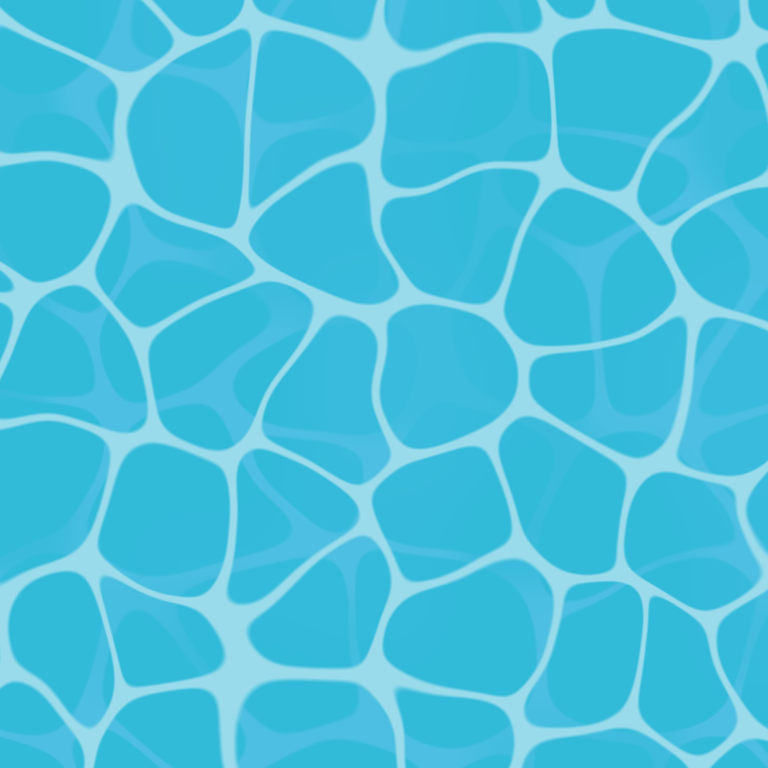
Give the GLSL for this texture, as a WebGL 2 fragment shader.

```glsl
#version 300 es
precision highp float;
// Sunlit pool water: two nets of curved light lines over flat turquoise.
// Each net is a noise-warped Voronoi diagram whose border distances are
// blended smoothly, so that cells get round corners and junctions swell.

uniform vec2 u_resolution;
out vec4 fragColor;

const vec3 WATER       = vec3(0.195, 0.728, 0.852);
const vec3 WATER_TINT  = vec3(0.218, 0.732, 0.862);
const vec3 FAINT_LIGHT = vec3(0.300, 0.750, 0.885);
const vec3 LIGHT       = vec3(0.600, 0.860, 0.920);

const float CELLS       = 5.7;    // bright cells across the canvas
const float FAINT_CELLS = 4.9;    // faint cells across the canvas
const float HALF_WIDTH  = 0.0047; // half line widths, in canvas units
const float FAINT_HALF_WIDTH = 0.0055;
const float SOFTNESS    = 0.0026; // half width of the edge blur
const float FILLET      = 0.065;  // corner rounding, in cells
const float FAINT_FILLET = 0.085;
const float JITTER      = 0.76;   // scatter of the cell sites
const float WARP        = 0.36;   // bending of the lines, in cells
const float WARP_FREQ   = 1.25;

vec2 hash2(vec2 p) {
    vec2 q = vec2(dot(p, vec2(127.1, 311.7)), dot(p, vec2(269.5, 183.3)));
    return fract(sin(q) * 43758.5453);
}

// Two independent channels of smooth value noise in 0..1
vec2 noise2(vec2 p) {
    vec2 i = floor(p), f = fract(p);
    vec2 u = f * f * f * (f * (f * 6.0 - 15.0) + 10.0);
    vec2 low  = mix(hash2(i), hash2(i + vec2(1.0, 0.0)), u.x);
    vec2 high = mix(hash2(i + vec2(0.0, 1.0)), hash2(i + vec2(1.0)), u.x);
    return mix(low, high, u.y);
}

vec2 site(vec2 cell) {
    return cell + 0.5 + JITTER * (hash2(cell) - 0.5);
}

// Smoothly blended distance to the borders of the enclosing Voronoi cell
float borderDistance(vec2 p, float fillet) {
    vec2 base = floor(p), nearestCell = base, toNearest = vec2(0.0);
    float best = 1e5;
    for (int y = -1; y <= 1; y++) {
        for (int x = -1; x <= 1; x++) {
            vec2 cell = base + vec2(x, y);
            vec2 r = site(cell) - p;
            float d = dot(r, r);
            if (d < best) {
                best = d;
                toNearest = r;
                nearestCell = cell;
            }
        }
    }
    float sum = 0.0;
    for (int y = -2; y <= 2; y++) {
        for (int x = -2; x <= 2; x++) {
            if (x == 0 && y == 0) continue;
            vec2 r = site(nearestCell + vec2(x, y)) - p;
            float d = dot(0.5 * (toNearest + r), normalize(r - toNearest));
            sum += exp(-d / fillet);
        }
    }
    return -fillet * log(max(sum, 1e-9));
}

// Coverage of one net of light lines
float lightNet(vec2 uv, float cells, vec2 offset, float halfWidth, float fillet) {
    vec2 p = uv * cells + offset;
    p += WARP * (noise2(p * WARP_FREQ + 17.3) - 0.5);
    float d = borderDistance(p, fillet) / cells;
    float width = halfWidth * mix(0.8, 1.2, noise2(p * 0.9 + 5.7).x);
    float soft = max(SOFTNESS, 0.7 / min(u_resolution.x, u_resolution.y));
    return 1.0 - smoothstep(width - soft, width + soft, d);
}

void main() {
    vec2 uv = gl_FragCoord.xy / min(u_resolution.x, u_resolution.y);

    // Nearly flat water with a slow tint
    vec3 color = mix(WATER, WATER_TINT, smoothstep(0.45, 0.85, noise2(uv * 4.0).x));

    // Deep net, fading in and out
    float faint = lightNet(uv, FAINT_CELLS, vec2(31.4, 12.8), FAINT_HALF_WIDTH, FAINT_FILLET);
    float fade = mix(0.3, 1.0, smoothstep(0.2, 0.6, noise2(uv * 6.0 + 41.0).y));
    color = mix(color, FAINT_LIGHT, faint * fade);

    // Bright net on top
    float bright = lightNet(uv, CELLS, vec2(3.2, 7.6), HALF_WIDTH, FILLET);
    color = mix(color, LIGHT, bright);

    fragColor = vec4(color, 1.0);
}
```
